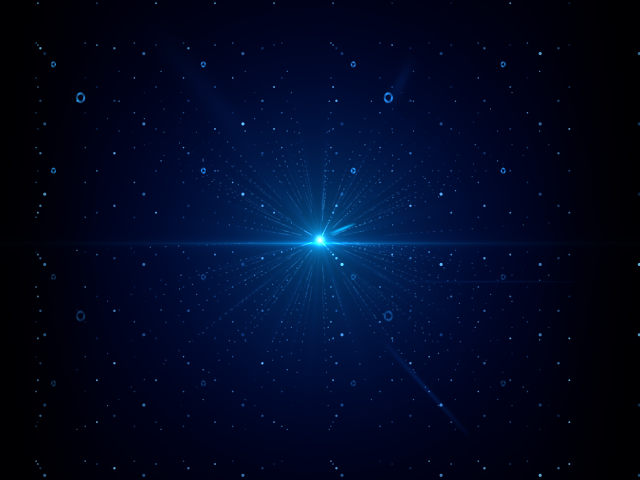
Write a Shadertoy shader that draws this background.

```glsl
// Deep blue space with a perspective lattice of sparks converging on a bright cyan flare.

const int   LAYERS = 28;
const vec2  SPACING = vec2(0.609, 0.432);   // lattice pitch at unit depth
const vec2  PHASE = vec2(0.222, -0.348);    // lattice shift from the view axis
const float DEPTH_SHIFT = 0.05;
const float MAX_INDEX = 6.5;                // lattice half extent in cells
const float RING_SIZE = 0.0115;
const float SPARK_SIZE = 0.0095;
const float MIN_SPARK = 0.0012;
const float RAY_DROPOUT = 0.55;             // share of sparse rays far away
const float FLARE_Y = -0.007;
const vec3  SPARK_BLUE = vec3(0.08, 0.36, 0.66);
const vec3  SPARK_PALE = vec3(0.45, 0.80, 0.95);
const vec3  RING_BLUE = vec3(0.14, 0.52, 0.78);
const vec3  CYAN = vec3(0.03, 0.62, 0.75);
const vec3  STREAK_BLUE = vec3(0.02, 0.20, 0.42);

float hash(vec2 p) {
    return fract(sin(dot(p, vec2(127.1, 311.7))) * 43758.5453);
}

// Soft line between two points
float streak(vec2 p, vec2 a, vec2 b, float width) {
    vec2 ab = b - a;
    float t = clamp(dot(p - a, ab) / dot(ab, ab), 0.0, 1.0);
    float d = length(p - a - ab * t) / width;
    return exp(-d * d) * (0.3 + 0.7 * sin(3.14159 * t));
}

// Wide haze plus a tighter halo, darkened at the sides
vec3 backdrop(vec2 p, float r) {
    vec3 haze = vec3(0.0, 0.10, 0.28) * exp(-r * r / vec3(0.1, 0.095, 0.19));
    vec3 halo = vec3(0.02, 0.19, 0.19) * exp(-r / 0.10);
    float sides = 1.0 - 0.75 * smoothstep(0.42, 0.667, abs(p.x));
    return (haze + halo + vec3(0.0, 0.0, 0.022)) * sides;
}

// One depth slice of the lattice
vec3 sparkLayer(vec2 p, float k, float px) {
    vec2 pitch = SPACING / (k - DEPTH_SHIFT);
    vec2 id = floor(p / pitch - PHASE + 0.5);
    vec2 center = (id + PHASE) * pitch;
    vec2 offset = p - center;

    // Limits of the field; only near layers reach the right border
    bool outside = max(abs(id.x), abs(id.y)) > MAX_INDEX
        || center.x < -0.6 || (k > 3.5 && center.x > 0.53);
    bool dropped = k > 6.5 && hash(id + 17.0) < RAY_DROPOUT;
    if (outside || dropped) return vec3(0.0);

    float shade = hash(id + k * 7.3);
    if (k < 2.5) {
        // Near sparks are hollow and broken
        float size = RING_SIZE / k;
        float d = abs(length(offset * vec2(1.0, 0.85)) - size * 0.65);
        float gaps = 0.75 + 0.25 * sin(atan(offset.y, offset.x) * 3.0 + shade * 6.0);
        float rim = clamp((max(size * 0.18, 0.0015) - d) / px + 0.5, 0.0, 1.0);
        return RING_BLUE * rim * gaps * (0.7 + 0.3 * sign(center.y));
    }

    // Distant sparks stretch along their ray and dim
    vec2 dir = normalize(center);
    float stretch = mix(1.0, 0.5, smoothstep(9.0, 18.0, k));
    vec2 local = vec2(dot(offset, dir) * stretch, dot(offset, vec2(-dir.y, dir.x)));
    float size = max(SPARK_SIZE / k, MIN_SPARK);
    float cover = clamp((size - length(local)) / px + 0.5, 0.0, 1.0);
    float fade = (0.3 + 0.7 * shade) / (1.0 + 0.012 * k * k);
    return mix(SPARK_BLUE, SPARK_PALE, shade) * cover * fade;
}

vec3 flare(vec2 p, float r) {
    float y = abs(p.y - FLARE_Y);
    float x = abs(p.x);
    vec3 c = CYAN * exp(-y / 0.003 - x / 0.17) * 0.6;
    c += STREAK_BLUE * exp(-y / 0.014 - x / 0.2) * 0.45;
    c += CYAN * (0.9 * exp(-r / 0.016) + 0.15 * exp(-r / 0.05));
    c += vec3(0.85, 0.8, 0.6) * exp(-r * r / 0.00006);

    // Fine beams around the core
    float a = atan(p.y, p.x);
    float beams = pow(0.5 + 0.5 * sin(a * 23.0 + 2.0 * sin(a * 7.0)), 6.0);
    return c + STREAK_BLUE * beams * exp(-r / 0.11) * 0.2;
}

void mainImage(out vec4 fragColor, in vec2 fragCoord) {
    vec2 p = (fragCoord - 0.5 * iResolution.xy) / iResolution.y;
    float px = 1.0 / iResolution.y;
    float r = length(p);

    vec3 color = backdrop(p, r);
    for (int k = 1; k <= LAYERS; k++) {
        color += sparkLayer(p, float(k), px);
    }
    color += flare(p, r);

    // Loose light trails
    color += CYAN * streak(p, vec2(0.024, 0.014), vec2(0.071, 0.033), 0.003) * 0.8;
    color += STREAK_BLUE * streak(p, vec2(0.14, -0.22), vec2(0.306, -0.403), 0.005) * 0.3;
    color += STREAK_BLUE * streak(p, vec2(-0.34, 0.43), vec2(-0.146, 0.205), 0.025) * 0.1;
    color += STREAK_BLUE * streak(p, vec2(0.188, 0.37), vec2(0.146, 0.285), 0.012) * 0.2;
    color += STREAK_BLUE * streak(p, vec2(0.18, -0.087), vec2(0.53, -0.087), 0.002) * 0.2;

    fragColor = vec4(clamp(color, 0.0, 1.0), 1.0);
}
```
